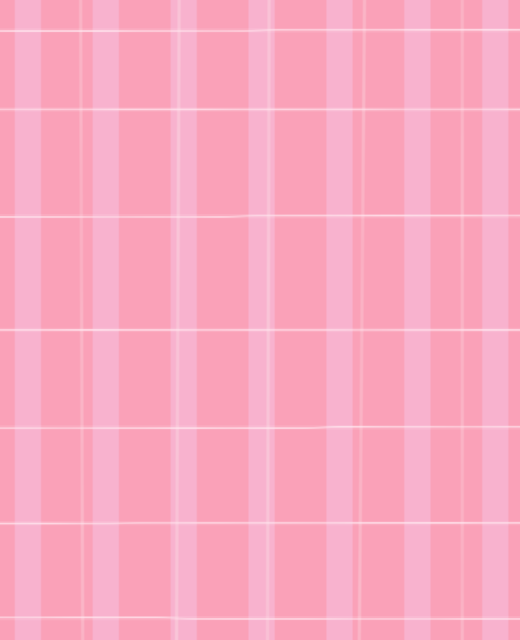
Give the GLSL for this pattern, as a Shadertoy shader.

```glsl
#define BASE_PINK vec3(0.980, 0.630, 0.720)
#define BAND_PINK vec3(0.972, 0.698, 0.808)
#define WARP_TINT vec3(0.985, 0.860, 0.890)
#define WEFT_TINT vec3(1.000, 0.910, 0.940)
#define BAND_PERIOD 0.1498
#define BAND_CENTER 0.0537
#define BAND_HALF 0.0252
#define BAND_SOFT 0.0022
#define WARP_HALF 0.0031
#define WEFT_HALF 0.0015

// Upright threads: position at mid height, drift from bottom to top
const vec2 WARPS[5] = vec2[5](
    vec2(0.157, -0.004), vec2(0.342, 0.005), vec2(0.516, 0.003),
    vec2(0.696, 0.010), vec2(0.889, 0.000));

// Level threads: height, step up at the splice, splice position
const vec3 WEFTS[7] = vec3[7](
    vec3(0.0353, -0.0024, 0.34), vec3(0.1820, 0.0010, 0.24),
    vec3(0.3310, 0.0022, 0.62), vec3(0.4845, 0.0000, 0.50),
    vec3(0.6610, 0.0022, 0.46), vec3(0.8290, 0.0000, 0.50),
    vec3(0.9515, 0.0020, 0.50));

float stripe(float offset, float halfWidth, float blur) {
    return 1.0 - smoothstep(halfWidth - blur, halfWidth + blur, abs(offset));
}

// Slow change of strength along a thread, 0 to 1
float wear(float t, float seed) {
    float s = sin(t * 7.0 + seed * 2.4) + 0.6 * sin(t * 17.0 - seed * 4.1)
            + 0.4 * sin(t * 41.0 + seed * 1.7);
    return 0.5 + 0.25 * s;
}

void mainImage(out vec4 fragColor, in vec2 fragCoord) {
    vec2 uv = fragCoord / iResolution.xy;
    vec2 pixel = 0.75 / iResolution.xy;

    // Broad bands with a soft fringe
    float cell = (uv.x - BAND_CENTER) / BAND_PERIOD;
    float bandOffset = (fract(cell + 0.5) - 0.5) * BAND_PERIOD;
    float band = stripe(bandOffset, BAND_HALF, max(BAND_SOFT, pixel.x));
    vec3 color = mix(BASE_PINK, BAND_PINK, band);

    // Upright threads, slightly slanted
    for (int i = 0; i < 5; i++) {
        float x = WARPS[i].x + WARPS[i].y * (uv.y - 0.5);
        float thread = stripe(uv.x - x, WARP_HALF, pixel.x + 0.0008);
        float strength = mix(0.24, 0.38, wear(uv.y, float(i))) + 0.10 * band;
        color = mix(color, WARP_TINT, thread * strength);
    }

    // Level threads, each with a splice and a faint halo
    for (int i = 0; i < 7; i++) {
        float spliced = smoothstep(-0.04, 0.04, uv.x - WEFTS[i].z);
        float low = uv.y - WEFTS[i].x;
        float high = low - WEFTS[i].y;
        float thread = mix(stripe(low, WEFT_HALF, pixel.y),
                           stripe(high, WEFT_HALF, pixel.y), spliced);
        float halo = stripe(mix(low, high, 0.5), WEFT_HALF * 2.2, pixel.y);
        float strength = mix(0.50, 0.80, wear(uv.x, float(i) + 5.0));
        color = mix(color, WEFT_TINT, max(thread * strength, halo * 0.15));
    }

    fragColor = vec4(color, 1.0);
}
```
